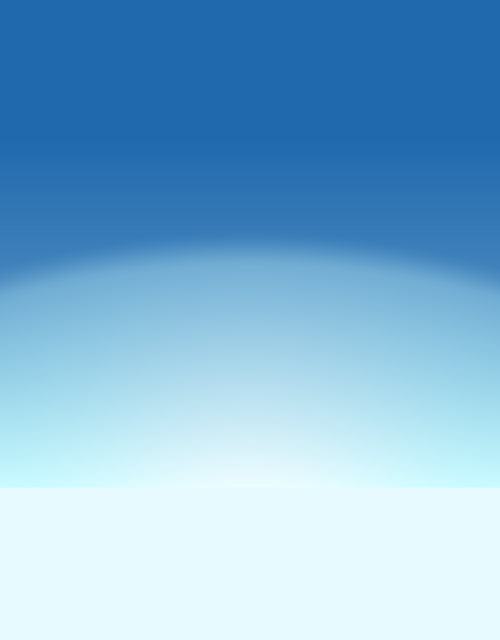
Write a Shadertoy shader that draws this background.

```glsl
// A clear blue sky over a flat pale floor, with a wide domed glow on the horizon.
// The sky is a vertical gradient; the glow is cut by a soft parabolic rim
// and fades from blue at the rim to near white at the middle of the horizon.

const float HORIZON = 0.238;

// Upper sky: flat deep blue that lightens towards the rim
vec3 skyColor(float y) {
    float haze = clamp((0.789 - y) / 0.179, 0.0, 1.2);
    return mix(vec3(0.125, 0.41, 0.68), vec3(0.235, 0.495, 0.725), haze);
}

// Glow: depth is 0 at the rim and 1 at the horizon, side is 0 at the centre
vec3 glowColor(float depth, float side) {
    vec3 rim = vec3(0.415, 0.65, 0.81);
    vec3 base = mix(vec3(0.93, 0.99, 1.0), vec3(0.79, 0.985, 1.0), smoothstep(0.0, 1.0, side));
    vec3 bulge = vec3(0.0, 0.025, 0.015) * 4.0 * depth * (1.0 - depth);
    return mix(rim, base, depth) + bulge * (1.0 - 0.6 * side);
}

void mainImage(out vec4 fragColor, in vec2 fragCoord) {
    vec2 uv = fragCoord / iResolution.xy;
    float side = abs(uv.x * 2.0 - 1.0);

    // Domed rim, lower towards both sides
    float rimHeight = 0.612 - 0.055 * side * side;
    float depth = clamp((rimHeight - uv.y) / (rimHeight - HORIZON), 0.0, 1.0);
    float inside = smoothstep(-0.03, 0.03, rimHeight - uv.y);
    vec3 color = mix(skyColor(uv.y), glowColor(depth, side), inside);

    // Pale floor with a smoothed horizon line
    float soft = 0.75 / iResolution.y;
    float ground = 1.0 - smoothstep(HORIZON - soft, HORIZON + soft, uv.y);
    color = mix(color, vec3(0.905, 0.982, 1.0), ground);

    fragColor = vec4(color, 1.0);
}
```
